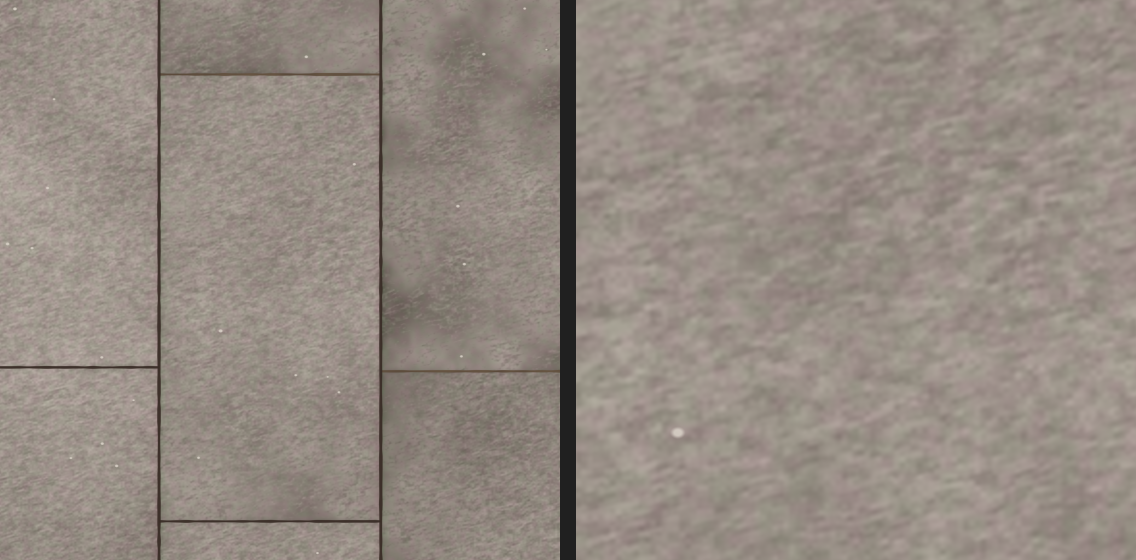
Left: the whole. Right: its middle third, enlarged.
Give the GLSL for this texture, as a three.js fragment shader.

```glsl
// Grey stone paving: tall slabs in staggered columns with thin dark joints.
// A brick-like cell split gives slabs and joints; tilted streaky noise gives
// the grain, and broad noise gives the stains, with a few bright mineral specks.

#define SLAB vec2(0.396, 0.798)
#define ORIGIN vec2(0.284, 0.0725)
#define STAGGER 0.2715
#define DRIFT 0.0035
#define JOINT_V 0.0027
#define JOINT_H 0.0021
#define SOFTNESS 0.0013
#define GRAIN 0.22
#define GRAIN_TILT 0.28
#define STAIN 0.13
#define SPECK_CELLS 26.0

varying vec2 vUv;

const vec3 STONE = vec3(0.592, 0.553, 0.520);
const vec3 GAP = vec3(0.225, 0.175, 0.150);
const vec3 SAND = vec3(0.410, 0.335, 0.255);
const vec3 GLINT = vec3(0.86, 0.83, 0.79);

float hash(vec2 p) {
  vec3 q = fract(vec3(p.xyx) * 0.1031);
  q += dot(q, q.yzx + 33.33);
  return fract((q.x + q.y) * q.z);
}

float noise(vec2 p) {
  vec2 i = floor(p), f = fract(p);
  f = f * f * (3.0 - 2.0 * f);
  return mix(mix(hash(i), hash(i + vec2(1.0, 0.0)), f.x),
             mix(hash(i + vec2(0.0, 1.0)), hash(i + vec2(1.0, 1.0)), f.x), f.y);
}

float fbm(vec2 p) {
  float sum = 0.0, weight = 0.5;
  for (int i = 0; i < 4; i++) {
    sum += weight * noise(p);
    p = p * 2.03 + 17.3;
    weight *= 0.5;
  }
  return sum / 0.9375;
}

// Short streaks that rise to the right, centred on zero
float streaks(vec2 p) {
  float c = cos(GRAIN_TILT), s = sin(GRAIN_TILT);
  vec2 q = vec2(c * p.x + s * p.y, c * p.y - s * p.x) + 3.0;
  q.y += 0.006 * noise(p * 38.0);
  float fine = noise(q * vec2(125.0, 270.0));
  float coarse = noise(q * vec2(62.0, 135.0) + 40.0);
  float grit = noise(p * 290.0 + 90.0);
  return 0.45 * fine + 0.30 * coarse + 0.25 * grit - 0.5;
}

float line(float dist, float halfWidth) {
  return 1.0 - smoothstep(halfWidth - SOFTNESS, halfWidth + SOFTNESS, dist);
}

// Sparse bright dots, one candidate per cell
float specks(vec2 p) {
  vec2 cell = floor(p * SPECK_CELLS);
  vec2 centre = 0.2 + 0.6 * vec2(hash(cell + 5.1), hash(cell + 9.7));
  float dist = length((fract(p * SPECK_CELLS) - centre) * vec2(0.8, 1.0)) / SPECK_CELLS;
  float size = 0.0012 + 0.0016 * hash(cell + 2.3);
  return step(0.975, hash(cell + 61.0)) * line(dist, size);
}

void main() {
  vec2 p = vUv;

  // Slab layout: every second column is shifted upward
  float u = (p.x - ORIGIN.x) / SLAB.x;
  float column = floor(u);
  float shift = STAGGER * mod(column, 2.0) - DRIFT * (column + 1.0);
  float v = (p.y - ORIGIN.y - shift) / SLAB.y;
  vec2 slab = vec2(column, floor(v));
  vec2 local = vec2(fract(u), fract(v)) * SLAB;
  float sideX = (u - floor(u + 0.5)) * SLAB.x;
  float distX = abs(sideX);
  float distY = abs(v - floor(v + 0.5)) * SLAB.y;

  // Stone tone: slab variation, broad clouds, grain
  float grain = streaks(p);
  float cloud = fbm(p * 4.5 + 7.0 * slab + 20.0) - 0.5;
  float tone = 0.02 * (hash(slab + 12.0) - 0.5) - 0.012 * column;
  tone += 0.12 * cloud + GRAIN * grain;
  tone += 0.04 * exp(-18.0 * dot(p - vec2(0.08, 0.52), p - vec2(0.08, 0.52)));

  // Dark stains gather at left and lower slab edges and the upper right
  float reach = exp(-local.x / 0.07) + exp(-local.y / 0.11);
  reach = reach * smoothstep(0.1, 0.75, p.x) + smoothstep(1.45, 1.95, p.x + p.y);
  float patches = smoothstep(0.32, 0.72, fbm(p * 11.0 + 50.0) + 0.5 * grain);
  tone -= STAIN * patches * min(reach + 0.1, 1.0);

  vec3 colour = STONE + tone * vec3(1.0, 0.99, 0.97);
  colour += 0.025 * (noise(p * 110.0 + 70.0) - 0.5) * vec3(1.0, -1.0, 0.6);
  colour = mix(colour, GLINT, 0.85 * specks(p));

  // Faint pink and green rims beside the upright joints
  vec3 rim = sideX > 0.0 ? vec3(-0.045, 0.005, -0.035) : vec3(0.015, -0.035, -0.008);
  colour += rim * exp(-distX / 0.007);

  // Joints: some level ones are filled with sand
  float rough = 0.0012 * (noise(p * 60.0) - 0.5);
  float sandy = step(0.5, column + floor(v + 0.5));
  vec3 filling = mix(GAP, SAND, sandy * (0.65 + 0.35 * noise(p * 45.0)));
  colour *= 1.0 - 0.12 * exp(-min(distX, distY) / 0.004);
  colour = mix(colour, filling, 0.95 * line(distY, JOINT_H + rough));
  colour = mix(colour, GAP, 0.95 * line(distX, JOINT_V + rough));

  gl_FragColor = vec4(clamp(colour, 0.0, 1.0), 1.0);
}
```
